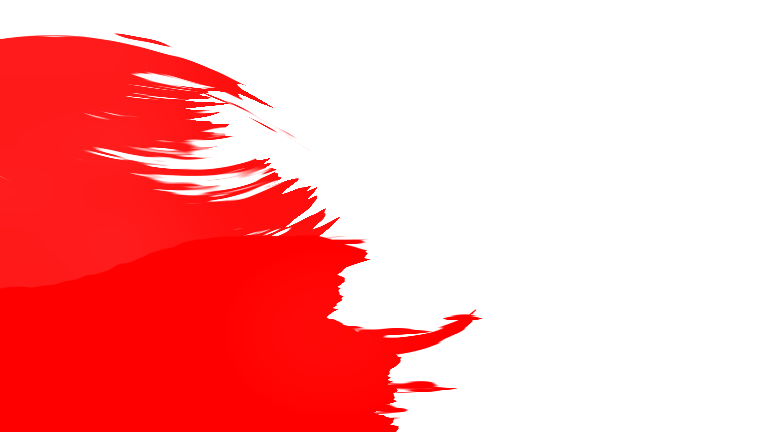
Write a Shadertoy shader that draws this background.

```glsl
// Broad red paint strokes with dry bristle ends on white paper.

const vec3 PAPER = vec3(1.0);
const vec3 LIGHT_RED = vec3(1.0, 0.105, 0.105);
const vec3 DEEP_RED = vec3(1.0, 0.0, 0.0);
const vec3 WARM_RED = vec3(1.0, 0.035, 0.03);
const vec2 BRISTLE_COARSE = vec2(5.0, 85.0);  // noise frequency along, across
const vec2 BRISTLE_FINE = vec2(16.0, 210.0);
const float BRISTLE_SOFT = 0.09;              // softness of dry streaks
const float UPPER_RAG = 0.15;                 // length of the torn tips
const float LOWER_RAG = 0.045;

float hash(vec2 p) {
    return fract(sin(dot(p, vec2(127.1, 311.7))) * 43758.5453);
}

float noise(vec2 p) {
    vec2 i = floor(p), f = fract(p);
    f = f * f * (3.0 - 2.0 * f);
    return mix(mix(hash(i), hash(i + vec2(1, 0)), f.x),
               mix(hash(i + vec2(0, 1)), hash(i + vec2(1, 1)), f.x), f.y);
}

// Streaks that run along x, from 0 to 1.
float bristle(vec2 p) {
    return 0.6 * noise(p * BRISTLE_COARSE) + 0.4 * noise(p * BRISTLE_FINE);
}

// Soft-edged coverage of a distance that is positive inside.
float cover(float d) {
    return smoothstep(-0.8, 0.8, d * iResolution.y);
}

float bump(float x, float width) {
    return exp(-x * x / (width * width));
}

float oval(vec2 p, vec2 center, vec2 radius) {
    vec2 q = (p - center) / radius;
    return max(0.0, 1.0 - dot(q, q));
}

// Sparse streaks inside an oval; amount sets how much paint is left.
float dryMark(vec2 p, vec2 center, vec2 radius, float amount) {
    float limit = 1.0 - amount * sqrt(oval(p, center, radius));
    return smoothstep(limit - 0.06, limit + 0.06, bristle(p + 3.7));
}

// Top stroke: arched crown, sagging bristle tips and worn patches.
float upperPaint(vec2 p) {
    float arch = p.y + 0.55 * (p.x - 0.12) * (p.x - 0.12);
    float sagX = p.x - 0.45;
    float sag = p.y - (sagX > 0.0 ? 1.2 : 0.6) * sagX * sagX;
    vec2 flow = vec2(p.x, mix(sag, arch, smoothstep(0.74, 0.82, p.y)));
    float streak = bristle(flow);

    float edge = 0.48 + 0.24 * smoothstep(0.74, 0.50, p.y)
                      + 0.06 * smoothstep(0.76, 0.83, p.y);
    float tips = bristle(flow * vec2(0.4, 0.75));
    float crown = 0.916 - arch + 0.014 * (bristle(vec2(p.x, arch)) - 0.5);
    float body = cover(min(crown, edge + UPPER_RAG * (tips - 0.5) - p.x));

    // Worn patches let the paper show between bristles.
    float wear = 0.56 * oval(p, vec2(0.38, 0.805), vec2(0.17, 0.045))
               + 0.48 * oval(p, vec2(0.32, 0.733), vec2(0.26, 0.022))
               + 0.56 * oval(p, vec2(0.39, 0.650), vec2(0.27, 0.038))
               + 0.60 * oval(p, vec2(0.49, 0.585), vec2(0.23, 0.070))
               + 0.50 * oval(p, vec2(0.57, 0.465), vec2(0.17, 0.018))
               + 0.42 * oval(p, vec2(0.53, 0.700), vec2(0.13, 0.080));
    body *= smoothstep(-BRISTLE_SOFT, BRISTLE_SOFT, streak - wear + 0.03);

    // Thin tail and loose flecks that follow the crown.
    vec2 archFlow = vec2(p.x, arch);
    float tailEnd = 0.55 + 0.16 * (bristle(archFlow * vec2(0.3, 1.0)) - 0.4);
    float tail = cover(min(min(crown, arch - 0.875), tailEnd - p.x));
    float flecks = dryMark(archFlow, vec2(0.60, 0.865), vec2(0.16, 0.05), 0.31)
                 + dryMark(archFlow, vec2(0.33, 0.932), vec2(0.12, 0.008), 0.40);
    return min(1.0, max(max(body, tail), flecks));
}

// Bottom stroke: stepped right side, a curved arm and dry spurs.
float lowerPaint(vec2 p, float crest) {
    float ragged = bristle(vec2(p.x * 0.5, p.y - 0.15 * p.x)) - 0.5;
    float edge = 0.785 + 0.065 * bump(p.y - 0.415, 0.035)
               - 0.025 * bump(p.y - 0.245, 0.03)
               + 0.135 * smoothstep(0.235, 0.175, p.y)
               - 0.02 * bump(p.y - 0.12, 0.03)
               - 0.055 * bump(p.y - 0.05, 0.014);
    float body = cover(min(crest - p.y, edge + LOWER_RAG * ragged - p.x));

    float bend = 0.20 + 1.7 * (p.x - 0.9) * (p.x - 0.9);
    float armRadius = 0.022 - 0.05 * (p.x - 0.9) + 0.012 * ragged;
    float armEnd = 1.09 + 0.05 * ragged - p.x;
    float arm = cover(min(min(armRadius - abs(p.y - bend), armEnd), p.x - 0.76));

    float spurs = dryMark(p, vec2(0.80, 0.441), vec2(0.085, 0.018), 0.60)
                + dryMark(p, vec2(0.88, 0.238), vec2(0.15, 0.014), 0.58)
                + dryMark(p, vec2(0.94, 0.108), vec2(0.13, 0.022), 0.56)
                + dryMark(p, vec2(0.88, 0.045), vec2(0.08, 0.025), 0.58)
                + dryMark(p, vec2(1.07, 0.267), vec2(0.05, 0.028), 0.52);
    return min(1.0, max(max(body, arm), spurs));
}

void mainImage(out vec4 fragColor, in vec2 fragCoord) {
    vec2 p = fragCoord / iResolution.y;
    float crest = 0.335 + 0.12 * smoothstep(0.05, 0.55, p.x)
                - 0.04 * smoothstep(0.72, 0.88, p.x)
                + 0.006 * (noise(p * vec2(40.0, 8.0)) - 0.5);
    vec3 deep = mix(DEEP_RED, WARM_RED, oval(p, vec2(0.76, 0.23), vec2(0.25, 0.2)));
    vec3 light = LIGHT_RED + vec3(0.0, 0.02, 0.02) * (noise(p * vec2(3.0, 9.0)) - 0.5);
    light = mix(light, WARM_RED, 0.7 * smoothstep(0.25, 0.6, p.x));

    vec3 color = mix(PAPER, light, upperPaint(p));
    color = mix(color, deep, lowerPaint(p, crest));
    fragColor = vec4(color, 1.0);
}
```
